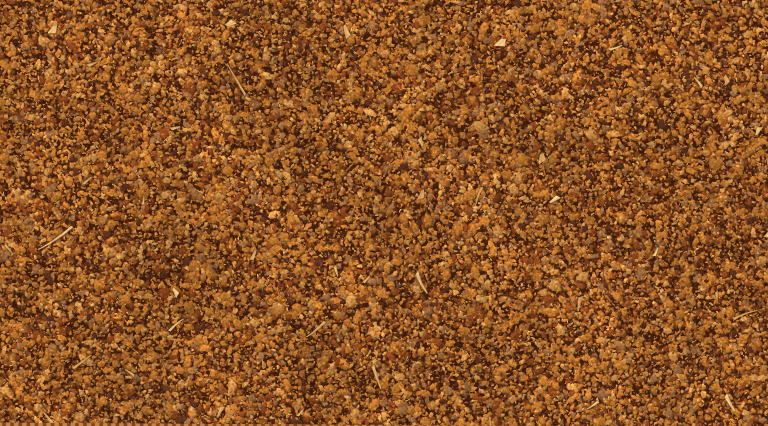
Reproduce this texture procedurally as a Shadertoy shader.

```glsl
const float TAU = 6.28319;
const vec2 LIGHT_DIR = vec2(-0.5, 0.86);
const vec3 CREVICE = vec3(0.29, 0.13, 0.055);
const vec3 AMBER = vec3(0.70, 0.43, 0.165);
const vec3 OCHRE = vec3(0.76, 0.53, 0.27);
const vec3 RUST = vec3(0.52, 0.26, 0.11);
const vec3 DUST = vec3(0.58, 0.39, 0.23);
const vec3 HUSK = vec3(0.34, 0.18, 0.11);
const vec3 STRAW = vec3(0.97, 0.81, 0.54);

vec4 hash4(vec2 p) {
    vec4 q = fract(p.xyxy * vec4(0.1031, 0.1030, 0.0973, 0.1099));
    q += dot(q, q.wzxy + 33.33);
    return fract((q.xxyz + q.yzzw) * q.zywx);
}

vec2 rotate(vec2 p, float angle) {
    float c = cos(angle), s = sin(angle);
    return vec2(c * p.x - s * p.y, s * p.x + c * p.y);
}

float cornerSlope(vec2 corner, vec2 offset) {
    return dot(hash4(corner).xy * 2.0 - 1.0, offset);
}

float gradientNoise(vec2 p) {
    vec2 i = floor(p), f = p - i;
    vec2 u = f * f * f * (f * (f * 6.0 - 15.0) + 10.0);
    vec2 e = vec2(1.0, 0.0);
    return mix(mix(cornerSlope(i, f), cornerSlope(i + e, f - e), u.x),
               mix(cornerSlope(i + e.yx, f - e.yx), cornerSlope(i + 1.0, f - 1.0), u.x), u.y);
}

// Picks a grain colour by its share of the mix
vec3 grainColour(float pick) {
    vec3 c = mix(AMBER, OCHRE, step(0.48, pick));
    c = mix(c, RUST, step(0.64, pick));
    c = mix(c, DUST, step(0.82, pick));
    return mix(c, HUSK, step(0.94, pick));
}

// Irregular angular outline: 1 on the rim of a clipped, skewed flake
float flakeRadius(vec2 q, float skew) {
    q.x += (skew - 0.5) * 0.7 * q.y;
    float box = max(abs(q.x), abs(q.y));
    float cut = abs(q.x * 0.8 + q.y * 0.6) * mix(0.85, 1.25, skew);
    return mix(length(q), max(box, cut), 0.8);
}

// One tilted flake per cell; the highest surface wins
void addGrains(vec2 p, float density, float lift, float seed, inout float top, inout vec3 colour) {
    vec2 g = p * density, cell = floor(g);
    for (int k = 0; k < 9; k++) {
        vec2 id = cell + vec2(k % 3, k / 3) - 1.0;
        vec4 place = hash4(id + seed);
        vec4 kind = hash4(id + seed + 57.0);
        float size = mix(0.40, 0.82, kind.x * kind.x);
        vec2 d = (g - id - place.xy) / size;
        vec2 q = rotate(d, TAU * place.z);
        q.y *= mix(1.0, 1.9, place.w);
        float r = flakeRadius(q, kind.w);
        float height = lift * kind.y + 0.22 * (1.0 - r * r) + 0.16 * q.x;
        if (r < 1.0 && height > top) {
            top = height;
            float tone = 1.03 + 0.20 * dot(d, LIGHT_DIR) + 0.20 * (place.w - 0.5);
            colour = grainColour(kind.z) * tone * mix(0.74, 1.0, smoothstep(1.0, 0.7, r));
        }
    }
}

// Sparse splinters and short pale chips with a soft shadow
vec3 addStraws(vec2 p, float spacing, float pixel, vec3 colour) {
    vec2 cell = floor(p / spacing);
    for (int k = 0; k < 9; k++) {
        vec2 id = cell + vec2(k % 3, k / 3) - 1.0;
        vec4 place = hash4(id + 211.0);
        vec4 kind = hash4(id + 373.0);
        if (kind.x > 0.45) continue;
        vec2 q = rotate(p - (id + place.xy) * spacing, TAU * place.z);
        float halfLength = 0.010 + 0.045 * pow(place.w, 4.0);
        float width = mix(0.0020, 0.0090, kind.y * kind.y * (1.0 - place.w));
        q.y += (kind.z - 0.5) * 7.0 * q.x * q.x;
        width *= 1.0 - 0.45 * clamp(q.x / halfLength, -1.0, 1.0);
        float dist = max(abs(q.x + 0.5 * q.y) - halfLength, abs(q.y) - width);
        colour *= 1.0 - 0.25 * smoothstep(0.004, 0.0, dist);
        float fibre = 1.0 + 0.25 * gradientNoise(q * vec2(60.0, 350.0));
        vec3 pale = mix(STRAW, OCHRE, kind.w * 0.7) * fibre;
        colour = mix(colour, pale, smoothstep(pixel, -pixel, dist));
    }
    return colour;
}

// Thin ticked wooden strip along the lower left edge
vec3 addStrip(vec2 p, float pixel, vec3 colour) {
    float edge = p.y - 0.008 + 0.006 * p.x;
    float tick = smoothstep(0.15, 0.3, abs(fract(p.x / 0.019) - 0.5));
    return mix(colour, mix(RUST, OCHRE, tick), smoothstep(pixel, -pixel, edge));
}

vec3 groundMeal(vec2 p, float pixel) {
    vec2 ragged = vec2(gradientNoise(p * 130.0), gradientNoise(p * 130.0 + 40.0));
    vec2 g = p + 0.0035 * ragged;
    float top = 0.0;
    vec3 colour = CREVICE;
    addGrains(g, 50.0, 0.86, 11.0, top, colour);
    addGrains(g, 88.0, 0.95, 83.0, top, colour);
    addGrains(g, 145.0, 0.98, 149.0, top, colour);

    // Depth, fine grit and broad uneven heaps
    colour = mix(CREVICE * 0.85, colour * 1.04, smoothstep(0.22, 0.80, top));
    colour *= 1.0 + 0.42 * gradientNoise(p * 170.0 + 9.0);
    colour *= 1.0 + 0.12 * gradientNoise(p * 4.0 + 3.0) + 0.14 * gradientNoise(p * 13.0);
    colour = addStraws(p, 0.14, pixel, colour);
    return addStrip(p, pixel, colour);
}

void mainImage(out vec4 fragColor, in vec2 fragCoord) {
    float pixel = 1.0 / iResolution.y;
    vec3 sum = vec3(0.0);
    for (int s = 0; s < 4; s++) {
        vec2 shift = 0.5 * vec2(s % 2, s / 2) - 0.25;
        sum += groundMeal((fragCoord + shift) * pixel, 0.5 * pixel);
    }
    fragColor = vec4(clamp(sum * 0.25, 0.0, 1.0), 1.0);
}
```
